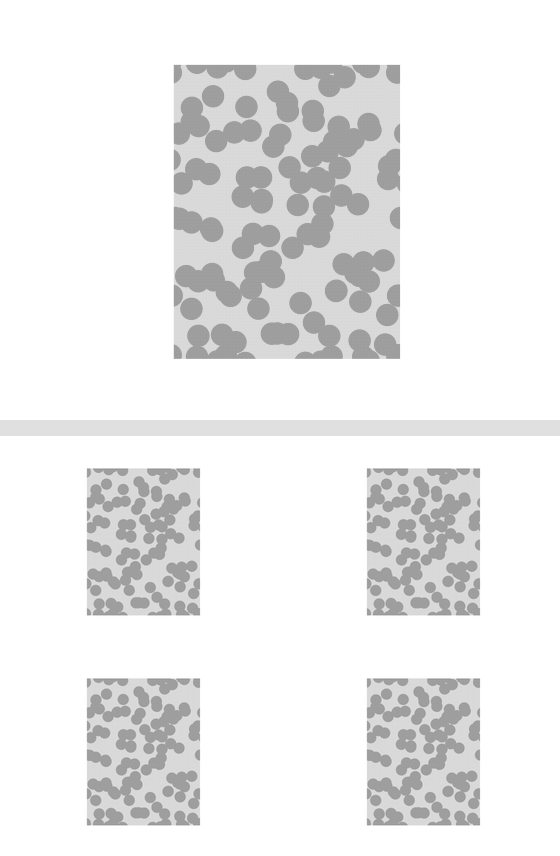
Top, the tile; bottom, the same tile 2 across and 2 down.
Give the GLSL for this pattern, as a Shadertoy shader.

```glsl
const vec3 PAPER = vec3(1.0);
const vec3 PANEL = vec3(0.85);
const vec3 DISC  = vec3(0.62);

const vec2 PANEL_CENTER = vec2(0.0165, -0.0043);
const vec2 PANEL_SIZE   = vec2(0.539, 0.700);
const ivec2 DISC_GRID   = ivec2(8, 13);
const float DISC_RADIUS = 0.0267;
const float DISC_SPREAD = 2.2;      // scatter, in grid cells
const float MESH_REPEATS = 128.0;   // threads per canvas height
const float MESH_CONTRAST = 0.006;

vec2 hash22(vec2 p) {
    vec3 q = fract(p.xyx * vec3(0.1031, 0.1030, 0.0973));
    q += dot(q, q.yzx + 33.33);
    return fract((q.xx + q.yz) * q.zy);
}

float boxDistance(vec2 p, vec2 halfSize) {
    vec2 d = abs(p) - halfSize;
    return length(max(d, 0.0)) + min(max(d.x, d.y), 0.0);
}

// Shortest offset between two points on a repeating area
vec2 wrapOffset(vec2 d, vec2 size) {
    return mod(d + 0.5 * size, size) - 0.5 * size;
}

// Distance to the union of loosely scattered, overlapping discs
float discsDistance(vec2 p, vec2 size, ivec2 grid, float radius, float spread) {
    vec2 cellSize = size / vec2(grid);
    float nearest = 1e3;
    for (int y = 0; y < grid.y; y++) {
        for (int x = 0; x < grid.x; x++) {
            vec2 cell = vec2(x, y);
            vec2 jitter = (hash22(cell + 17.0) - 0.5) * spread;
            vec2 center = (cell + 0.5 + jitter) * cellSize;
            nearest = min(nearest, length(wrapOffset(p - center, size)));
        }
    }
    return nearest - radius;
}

// Coverage of a shape, antialiased over one pixel
float fillMask(float dist, float pixel) {
    return 1.0 - smoothstep(-0.6 * pixel, 0.6 * pixel, dist);
}

// Faint woven grid, from -1 to 1
float mesh(vec2 p, float repeats) {
    vec2 wave = cos(6.2832 * p * repeats);
    return 0.5 * (wave.x + wave.y);
}

void mainImage(out vec4 fragColor, in vec2 fragCoord) {
    float pixel = 1.0 / iResolution.y;
    vec2 p = (fragCoord - 0.5 * iResolution.xy) * pixel - PANEL_CENTER;

    // Discs on the panel
    float discs = discsDistance(p, PANEL_SIZE, DISC_GRID, DISC_RADIUS, DISC_SPREAD);
    vec3 inside = mix(PANEL, DISC, fillMask(discs, pixel));
    inside += MESH_CONTRAST * mesh(p, MESH_REPEATS);

    // The plain margin joins itself across all canvas edges
    float panel = boxDistance(p, 0.5 * PANEL_SIZE);
    fragColor = vec4(mix(PAPER, inside, fillMask(panel, pixel)), 1.0);
}
```
